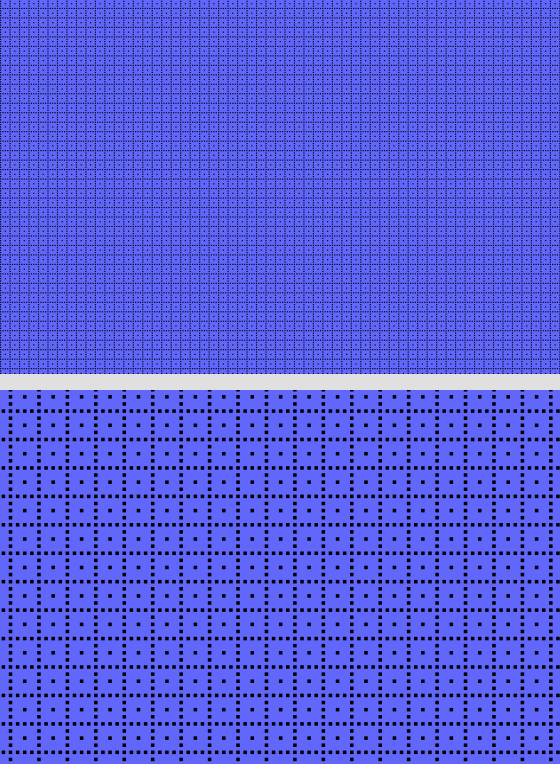
Top, the full canvas; bottom, a detail of the centre.
A WebGL 2 fragment shader for this pattern:

```glsl
#version 300 es
precision highp float;
// A periwinkle sheet ruled with a square grid of dotted black lines, one dot
// in the middle of each cell. Each cell is 8 x 8 units; the dots are one-unit
// squares, box filtered exactly so that fine lines shade evenly.

uniform vec2 u_resolution;
out vec4 fragColor;

// Running integral of a pulse one unit wide, repeated every period
vec2 pulseIntegral(vec2 p, float period) {
    return floor(p / period) + min(mod(p, period), 1.0);
}

// Share of the pixel covered by the pulse, along each axis
vec2 pulseCoverage(vec2 p, float period, float pixel) {
    vec2 halfPixel = vec2(0.5 * pixel);
    return (pulseIntegral(p + halfPixel, period)
          - pulseIntegral(p - halfPixel, period)) / pixel;
}

void main() {
    // About 59 cells across, 8 units each
    float pixel = 59.077 * 8.0 / u_resolution.x;
    vec2 p = gl_FragCoord.xy * pixel - vec2(0.0, 4.0);

    // Grid lines, their dots, and the cell centres
    vec2 line = pulseCoverage(p, 8.0, pixel);
    vec2 dots = pulseCoverage(p, 2.0, pixel);
    vec2 centre = pulseCoverage(p - 4.0, 8.0, pixel);

    // Join both line directions, counting each crossing once
    float ink = line.x * dots.y + dots.x * line.y - line.x * line.y;
    ink += centre.x * centre.y;

    vec3 periwinkle = vec3(0.385, 0.405, 0.99);
    vec3 black = vec3(0.0, 0.0, 0.02);
    fragColor = vec4(mix(periwinkle, black, clamp(ink, 0.0, 1.0)), 1.0);
}
```
